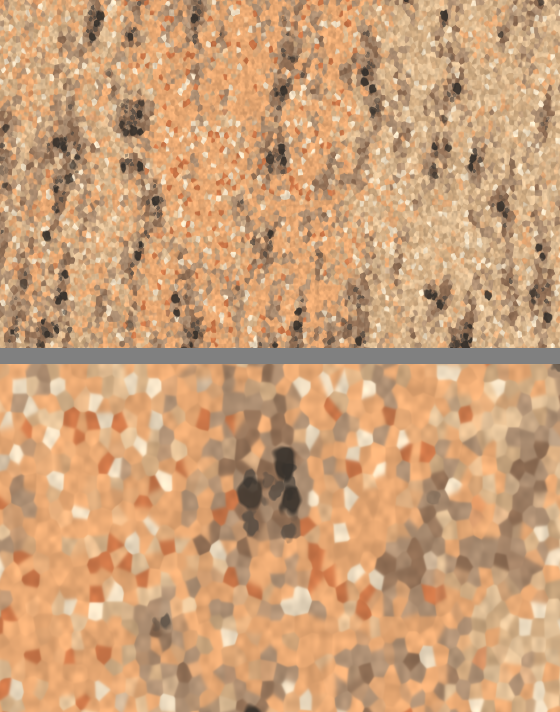
Top: the whole. Bottom: its middle third, enlarged.
This texture is drawn by a Shadertoy shader. Its source:

```glsl
const vec3 ORANGE = vec3(0.91, 0.66, 0.45);
const vec3 CREAM = vec3(0.89, 0.76, 0.60);
const vec3 TAN = vec3(0.80, 0.66, 0.50);
const vec3 TAUPE = vec3(0.68, 0.56, 0.45);
const vec3 BROWN = vec3(0.55, 0.42, 0.32);
const vec3 RUST = vec3(0.79, 0.46, 0.28);
const vec3 QUARTZ = vec3(0.94, 0.87, 0.76);
const vec3 MICA = vec3(0.20, 0.18, 0.16);

vec3 hash3(vec2 p) {
    vec3 q = fract(vec3(p.xyx) * vec3(0.1031, 0.1030, 0.0973));
    q += dot(q, q.yxz + 33.33);
    return fract((q.xxy + q.yzz) * q.zyx);
}

float noise(vec2 p) {
    vec2 i = floor(p), f = fract(p);
    f = f * f * (3.0 - 2.0 * f);
    float low = mix(hash3(i).x, hash3(i + vec2(1, 0)).x, f.x);
    float high = mix(hash3(i + vec2(0, 1)).x, hash3(i + vec2(1, 1)).x, f.x);
    return mix(low, high, f.y);
}

// Soft vertical band around a centre line
float band(float x, float centre, float halfWidth, float softness) {
    return 1.0 - smoothstep(halfWidth - softness, halfWidth + softness, abs(x - centre));
}

// Share of orange feldspar: strong in the middle, weak to the right
float warmth(vec2 p) {
    float x = p.x + 0.16 * (noise(p * vec2(5.0, 3.0) + 7.0) - 0.5);
    float left = 0.30 * (1.0 - smoothstep(0.9, 1.2, x));
    float patches = 0.35 * (noise(p * vec2(14.0, 9.0) + 31.0) - 0.5);
    return 0.10 + left + 0.44 * band(x, 0.73, 0.31, 0.10) + patches;
}

// Leaning, upright streaks of darker mineral
float streaks(vec2 p) {
    vec2 q = vec2(p.x - 0.13 * p.y, p.y);
    float field = 0.58 * noise(q * vec2(27.0, 7.5) + 11.0)
                + 0.42 * noise(q * vec2(52.0, 19.0) + 53.0);
    field += 0.20 * (noise(q * vec2(9.0, 2.2) + 90.0) - 0.5);
    float seam = band(p.x, 1.045, 0.022, 0.025) * smoothstep(0.15, 0.5, p.y);
    return field + 0.20 * seam;
}

// Colour of one grain, from its place and three random numbers
vec3 grainColor(vec2 p, vec3 rnd) {
    float warm = warmth(p);
    vec3 pale = mix(TAN, CREAM, smoothstep(0.3, 0.7, rnd.y));
    vec3 color = mix(pale, ORANGE, smoothstep(-0.15, 0.15, warm - rnd.x));
    float rare = fract(rnd.x * 17.0 + rnd.y * 5.0);
    color = mix(color, RUST, step(0.94, rare) * smoothstep(0.2, 0.7, warm));
    color = mix(color, QUARTZ, step(rare, 0.07));
    float dark = streaks(p) + 0.36 * (rnd.z - 0.5);
    color = mix(color, TAUPE, smoothstep(0.55, 0.64, dark));
    color = mix(color, BROWN, smoothstep(0.68, 0.80, dark));
    return color * (0.94 + 0.12 * fract(rnd.z * 13.0));
}

// Packed grains with softly blended borders
vec3 grains(vec2 p, vec2 density) {
    vec2 g = p * density, cell = floor(g);
    vec4 sum = vec4(0.0);
    for (int y = -1; y <= 1; y++)
    for (int x = -1; x <= 1; x++) {
        vec2 id = cell + vec2(x, y);
        vec2 site = id + 0.1 + 0.8 * hash3(id + 19.0).xy;
        vec2 d = g - site;
        float weight = exp(-11.0 * dot(d, d));
        sum += weight * vec4(grainColor(site / density, hash3(id + 71.0)), 1.0);
    }
    return sum.rgb / sum.a;
}

// Coverage of dark flakes gathered along the streaks
float flakes(vec2 p, vec2 density, float threshold, float seed) {
    vec2 g = p * density, cell = floor(g);
    float cover = 0.0;
    for (int y = -1; y <= 1; y++)
    for (int x = -1; x <= 1; x++) {
        vec2 id = cell + vec2(x, y);
        vec3 rnd = hash3(id + seed);
        vec2 site = id + 0.15 + 0.7 * rnd.xy;
        float radius = mix(0.30, 0.56, fract(rnd.z * 9.0));
        float present = smoothstep(0.0, 0.06,
            streaks(site / density) + 0.30 * (rnd.z - 0.5) - threshold);
        float wobble = 0.35 * (noise(g * 3.0 + seed) - 0.5);
        float shape = 1.0 - smoothstep(-0.12, 0.12, length(g - site) + wobble - radius);
        cover = max(cover, present * shape);
    }
    return cover;
}

void mainImage(out vec4 fragColor, in vec2 fragCoord) {
    vec2 p = fragCoord / iResolution.y;

    // Grain mosaic with a finer mottling
    vec3 color = grains(p, vec2(84.0, 66.0));
    color *= 0.93 + 0.14 * noise(p * vec2(150.0, 120.0));

    // Large and small dark flakes
    float mica = flakes(p, vec2(46.0, 36.0), 0.79, 5.0);
    float specks = flakes(p, vec2(78.0, 64.0), 0.80, 43.0);
    color = mix(color, MICA * 1.6, 0.75 * specks);
    color = mix(color, MICA, 0.88 * mica);

    fragColor = vec4(color, 1.0);
}
```
